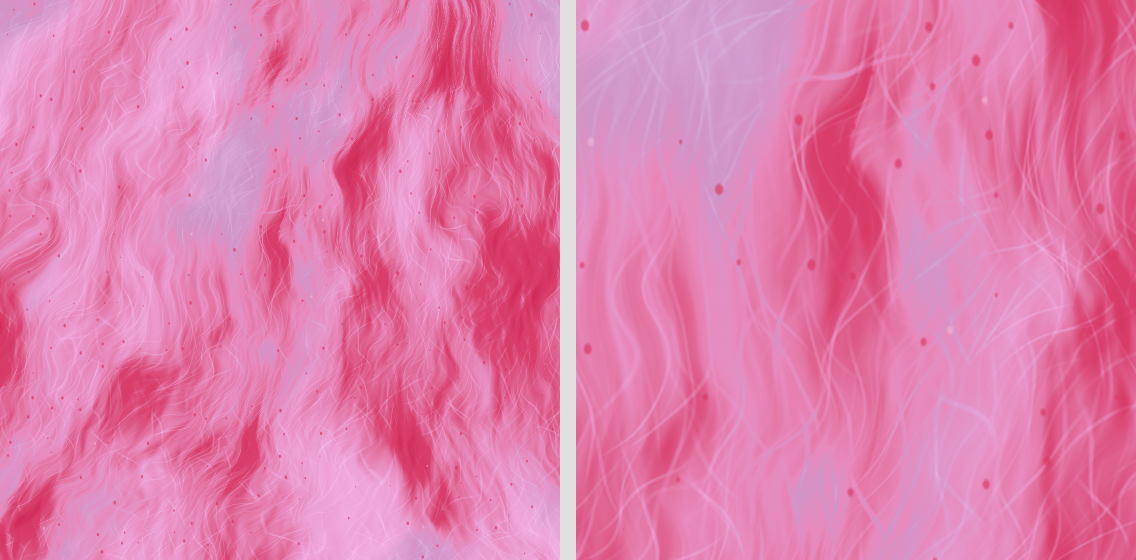
Left: the whole. Right: its middle third, enlarged.
Reproduce this texture procedurally as a Shadertoy shader.

```glsl
// Pink spun-sugar floss: frayed translucent sheets are stacked over deep red
// hollows, all combed along one curved fibre flow. Crossing ridged noise and
// dense short hairs give the fuzz; scattered sugar specks finish the surface.

float hash(vec2 p) {
    vec3 q = fract(p.xyx * 0.1031);
    q += dot(q, q.yzx + 33.33);
    return fract((q.x + q.y) * q.z);
}

float noise(vec2 p) {
    vec2 cell = floor(p), f = fract(p);
    f = f * f * (3.0 - 2.0 * f);
    return mix(mix(hash(cell), hash(cell + vec2(1, 0)), f.x),
               mix(hash(cell + vec2(0, 1)), hash(cell + vec2(1, 1)), f.x), f.y);
}

float fbm(vec2 p) {
    float sum = 0.0, weight = 0.533;
    for (int i = 0; i < 4; i++) {
        sum += weight * noise(p);
        p = p * 2.03 + 17.3;
        weight *= 0.5;
    }
    return sum;
}

float ridge(vec2 p) {
    return 0.5 - abs(2.0 * noise(p) - 1.0);
}

// Fibre frame: x runs across the strands, y along them
vec2 fibreFlow(vec2 p) {
    vec2 curl = vec2(fbm(p * 3.0 + 5.0), fbm(p * 3.0 + 41.0)) - 0.5;
    vec2 tousle = vec2(noise(p * 10.0 + 70.0), noise(p * 10.0 + 90.0)) - 0.5;
    p += 0.2 * curl + 0.028 * tousle;
    float lean = mix(0.45, -0.15, smoothstep(0.3, 1.3, p.x));
    return vec2(p.x - lean * (p.y - 0.5), p.y);
}

// Stacked sheets with frayed borders, from dark hollow (0) to pale top (1)
float sheets(vec2 flow) {
    float tone = 0.08;
    for (int i = 0; i < 4; i++) {
        float k = float(i);
        vec2 f = flow + vec2(0.25 * (k - 1.5) * (flow.y - 0.5), 0.0);
        float billow = fbm(f * vec2(5.5, 2.8) + 23.0 * k + 3.0);
        float drift = 6.0 * noise(f * vec2(2.5, 3.0) + 31.0 * k);
        float fold = 0.5 + 0.5 * sin(f.x * (13.0 + 2.3 * k) + drift + 2.1 * k);
        float fray = noise(f * vec2(50.0, 6.0) + 47.0 * k) + noise(f * vec2(120.0, 13.0)) - 1.0;
        float density = 0.75 * billow + 0.25 * fold + 0.1 * fray;
        tone = mix(tone, 0.4 + 0.15 * k, 0.75 * smoothstep(0.28, 0.72, density));
    }
    return tone;
}

// Short fine hairs, one per stretched cell, in several crossing layers
float hairs(vec2 p) {
    float sum = 0.0;
    for (int i = 0; i < 8; i++) {
        float k = float(i), angle = 0.2 * (k - 3.5);
        vec2 q = mat2(cos(angle), sin(angle), -sin(angle), cos(angle)) * p;
        q = q * vec2(46.0, 13.0) + 13.7 * k;
        q.y += hash(vec2(floor(q.x), k)) * 5.0;
        vec2 cell = floor(q), f = fract(q);
        float seed = hash(cell + 61.0 * k);
        float path = 0.5 + 0.35 * sin(f.y * (1.0 + 2.0 * seed) + 40.0 * seed);
        float strand = 1.0 - smoothstep(0.0002, 0.0019, abs(f.x - path) / 46.0);
        sum += strand * sin(3.1416 * f.y) * seed * seed;
    }
    return sum;
}

// Small grains scattered on a jittered grid, in loose clusters
float specks(vec2 p, float count, float share) {
    vec2 cell = floor(p * count);
    vec2 jitter = vec2(hash(cell + 7.0), hash(cell + 19.0));
    vec2 d = (fract(p * count) - 0.1 - 0.8 * jitter) / count;
    float radius = mix(0.0008, 0.0028, hash(cell + 53.0));
    float disc = 1.0 - smoothstep(radius - 0.0012, radius + 0.0012, length(d * vec2(1.15, 0.85)));
    return disc * step(hash(cell + 88.0), share * 2.0 * noise(cell * 0.2));
}

// Piecewise ramp that keeps changing at both ends
vec3 flossColor(float tone, float lavender) {
    vec3 c = mix(vec3(0.81, 0.16, 0.34), vec3(0.85, 0.24, 0.42), smoothstep(0.2, 0.4, tone));
    c = mix(c, vec3(0.87, 0.36, 0.54), clamp((tone - 0.41) / 0.08, 0.0, 1.0));
    c = mix(c, vec3(0.89, 0.46, 0.64), clamp((tone - 0.49) / 0.06, 0.0, 1.0));
    c = mix(c, vec3(0.91, 0.54, 0.74), clamp((tone - 0.55) / 0.08, 0.0, 1.0));
    vec3 pale = mix(vec3(0.93, 0.63, 0.83), vec3(0.82, 0.58, 0.78), lavender);
    c = mix(c, pale, clamp((tone - 0.63) / 0.1, 0.0, 1.0));
    return mix(c, pale + vec3(0.03, 0.1, 0.08), clamp((tone - 0.74) / 0.18, 0.0, 1.0));
}

void mainImage(out vec4 fragColor, in vec2 fragCoord) {
    vec2 p = fragCoord / iResolution.y;
    vec2 flow = fibreFlow(p);

    // Broad light: pale sides, one large hollow low on the right
    float side = pow(abs(2.0 * fragCoord.x / iResolution.x - 1.0), 3.0);
    vec2 hollow = (p - vec2(0.7, 0.36)) / vec2(0.17, 0.25);
    float tone = sheets(flow) + 0.07 * (side - 0.25);
    tone += 0.015 - 0.12 * exp(-dot(hollow, hollow));

    // Fuzz: tufts, crossing ridges and loose hairs, softer inside the hollows
    float fuzz = mix(0.45, 1.0, smoothstep(0.3, 0.55, tone));
    float tuft = fbm(flow * vec2(17.0, 6.0) + 12.0) - 0.5;
    float comb = ridge(flow * vec2(110.0, 11.0));
    float cross = ridge(vec2(flow.x + 0.35 * flow.y, flow.y) * vec2(95.0, 16.0) + 50.0);
    tone += 0.2 * tuft + fuzz * (0.05 * comb + 0.045 * cross);
    tone += fuzz * 0.1 * (hairs(flow) - 0.14);

    float lavender = smoothstep(0.44, 0.68, fbm(flow * vec2(6.0, 3.0) + 9.0) + 0.2 * (side - 0.25));
    vec3 color = flossColor(tone, lavender);

    // Red and whitish sugar grains
    color = mix(color, vec3(0.86, 0.22, 0.39), 0.7 * specks(p, 25.0, 0.4));
    color = mix(color, vec3(0.95, 0.72, 0.83), 0.6 * specks(p + 3.0, 11.0, 0.12));
    fragColor = vec4(color, 1.0);
}
```
